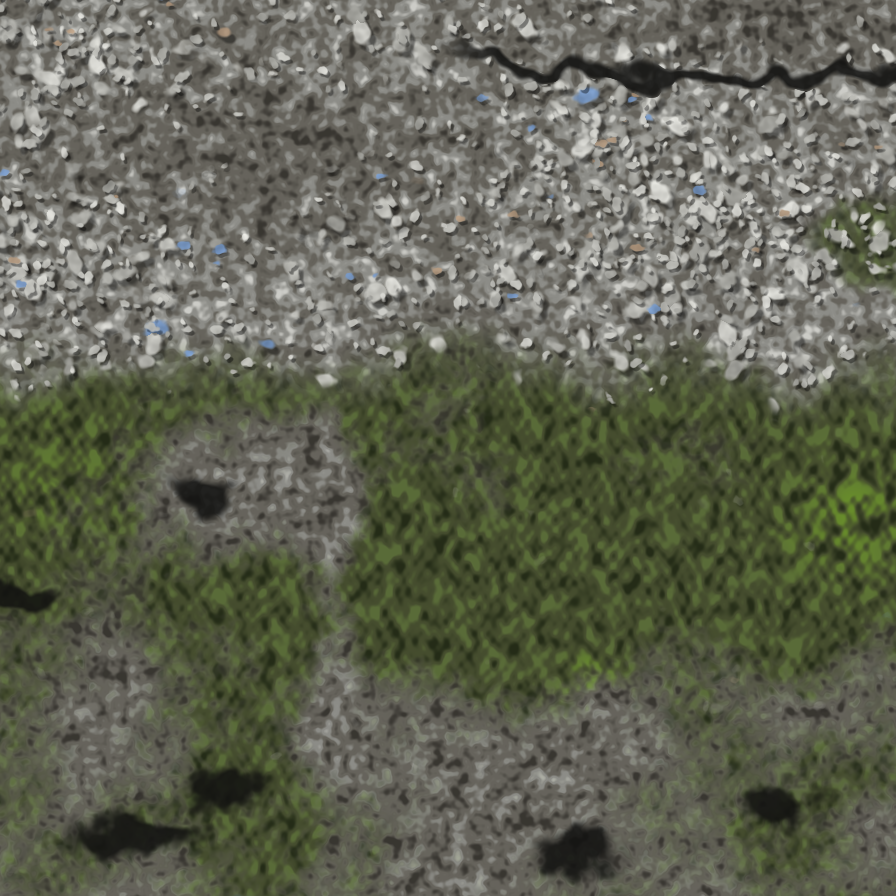
Give the GLSL for this texture, as a Shadertoy shader.

```glsl
// Aerial view of littered grey ground meeting a ragged strip of grass
const vec3 SHADOW = vec3(0.07, 0.07, 0.065);
const vec3 PEAT   = vec3(0.22, 0.21, 0.19);
const vec3 SOIL   = vec3(0.40, 0.39, 0.36);
const vec3 ASH    = vec3(0.55, 0.55, 0.53);
const vec3 LITTER = vec3(0.80, 0.80, 0.78);
const vec3 THATCH = vec3(0.14, 0.17, 0.09);
const vec3 MOSS   = vec3(0.27, 0.30, 0.18);
const vec3 GRASS  = vec3(0.35, 0.42, 0.22);
const vec3 SPROUT = vec3(0.43, 0.60, 0.15);
const vec3 PLASTIC = vec3(0.45, 0.58, 0.76);
const vec3 CARD   = vec3(0.68, 0.58, 0.48);
const float GRAIN_SCALE = 42.0;
const float FINE_SCALE = 105.0;
const vec2 BLADE_SCALE = vec2(105.0, 42.0);
const float LITTER_EDGE = 0.585;
const float LAWN_BOTTOM = 0.27;

// Hollows: centre xy, radius zw
const vec4 HOLLOWS[6] = vec4[6](
    vec4(0.25, 0.12, 0.055, 0.030), vec4(0.15, 0.065, 0.080, 0.020),
    vec4(0.87, 0.11, 0.050, 0.025), vec4(0.65, 0.05, 0.045, 0.030),
    vec4(0.02, 0.34, 0.050, 0.016), vec4(0.23, 0.45, 0.035, 0.025));

vec2 hash2(vec2 cell) {
    uvec2 v = uvec2(ivec2(cell) + 4096);
    v = v * 1664525u + 1013904223u;
    for (int i = 0; i < 2; i++) {
        v.x += v.y * 1664525u;
        v.y += v.x * 1664525u;
        v ^= v >> 16u;
    }
    return vec2(v) / float(0xffffffffu);
}

float cornerSlope(vec2 cell, vec2 offset) {
    float angle = 6.2832 * hash2(cell).x;
    return dot(vec2(cos(angle), sin(angle)), offset);
}

float noise(vec2 p) {
    vec2 i = floor(p), f = p - i, e = vec2(1.0, 0.0);
    vec2 u = f * f * f * (f * (f * 6.0 - 15.0) + 10.0);
    return 1.4 * mix(
        mix(cornerSlope(i, f), cornerSlope(i + e, f - e), u.x),
        mix(cornerSlope(i + e.yx, f - e.yx), cornerSlope(i + 1.0, f - 1.0), u.x), u.y);
}

float fbm(vec2 p) {
    float sum = 0.0, amp = 1.0;
    for (int i = 0; i < 3; i++) {
        sum += amp * noise(p);
        p = mat2(1.6, 1.2, -1.2, 1.6) * p + 17.3;
        amp *= 0.5;
    }
    return sum;
}

vec2 turn(vec2 p, float a) {
    return mat2(cos(a), sin(a), -sin(a), cos(a)) * p;
}

float patchAt(vec2 p, vec2 centre, vec2 radius) {
    vec2 d = (p - centre) / radius;
    return exp(-dot(d, d));
}

// Scattered ragged scraps: x = coverage, y = random id of the top scrap
vec2 scraps(vec2 p, float density) {
    vec2 cell = floor(p), top = vec2(0.0);
    float ragged = 0.22 * noise(p * 2.3);
    for (int k = 0; k < 9; k++) {
        vec2 c = cell + vec2(k % 3, k / 3) - 1.0;
        vec2 place = hash2(c), kind = hash2(c + 311.0);
        vec2 d = turn(p - c - place, 6.2832 * kind.y);
        float size = mix(0.22, 0.58, kind.x * kind.x);
        float dist = length(d * vec2(1.0, 1.6)) + ragged - size;
        float present = smoothstep(0.0, 0.08, density - hash2(c + 737.0).x);
        float cover = present * smoothstep(0.14, -0.14, dist);
        if (cover > top.x) top = vec2(cover, kind.y);
    }
    return top;
}

vec3 scrapColour(float id) {
    vec3 c = mix(ASH * 1.12, LITTER * 1.08, fract(id * 7.0));
    c = mix(c, PLASTIC, step(0.965, id));
    return mix(c, CARD, step(id, 0.03));
}

void mainImage(out vec4 fragColor, in vec2 fragCoord) {
    vec2 p = fragCoord / iResolution.xy;
    vec2 q = p + 0.022 * vec2(fbm(p * 14.0), fbm(p * 14.0 + 50.0));
    float broad = fbm(p * 5.0 + 8.0);
    float grain = 0.75 * fbm(p * GRAIN_SCALE) + 0.6 * noise(p * FINE_SCALE);

    // Large zones
    float dump = smoothstep(-0.05, 0.05, q.y - LITTER_EDGE + 0.035 * broad);
    float dirt = patchAt(q, vec2(0.28, 0.81), vec2(0.20, 0.09))
               + patchAt(q, vec2(0.85, 0.97), vec2(0.28, 0.05));
    float bare = patchAt(q, vec2(0.26, 0.46), vec2(0.12, 0.08))
               + 0.8 * patchAt(q, vec2(0.37, 0.36), vec2(0.03, 0.20));
    float heaps = patchAt(q, vec2(0.05, 0.71), vec2(0.11, 0.07))
                + patchAt(q, vec2(0.10, 0.93), vec2(0.10, 0.05))
                + patchAt(q, vec2(0.76, 0.76), vec2(0.22, 0.11));

    // Soil
    float tone = grain + 0.2 * broad + 0.22 * dump - 0.42 * dirt + 0.08;
    vec3 col = mix(PEAT, SOIL, smoothstep(-0.75, -0.05, tone));
    col = mix(col, ASH, smoothstep(0.05, 0.50, tone));
    col = mix(col, LITTER, smoothstep(0.55, 1.15, tone));

    // Grass, thinning to sparse tufts lower down
    float lawn = smoothstep(-0.10, 0.08, q.y - LAWN_BOTTOM);
    float growth = mix(0.36, 0.92, lawn) + 0.45 * broad - 0.9 * bare + 0.25 * grain;
    float cover = smoothstep(0.2, 0.75, growth) * (1.0 - dump);
    cover = max(cover, 0.8 * smoothstep(0.3, 0.6, patchAt(q, vec2(1.0, 0.73), vec2(0.09, 0.06))));
    float blades = noise(turn(p, 0.6) * BLADE_SCALE) + noise(turn(p, -0.5) * BLADE_SCALE + 30.0);
    blades = 0.65 * blades + 0.4 * fbm(p * 30.0 + 90.0);
    vec3 turf = mix(THATCH, MOSS, smoothstep(-0.75, 0.0, blades));
    turf = mix(turf, GRASS, smoothstep(0.0, 0.55, blades));
    float fresh = patchAt(q, vec2(0.96, 0.42), vec2(0.07, 0.06))
                + patchAt(q, vec2(0.66, 0.23), vec2(0.04, 0.03))
                + 0.5 * patchAt(q, vec2(0.06, 0.46), vec2(0.08, 0.06));
    turf = mix(turf, SPROUT, 0.75 * min(fresh, 1.0) * smoothstep(-0.3, 0.5, blades));
    col = mix(col, turf, cover);

    // Crack and hollows in shadow
    float crackY = 0.912 + 0.28 * (p.x - 0.85) * (p.x - 0.85) + 0.012 * noise(p.xx * 13.0);
    float crack = smoothstep(0.013, 0.004, abs(q.y - crackY)) * smoothstep(0.47, 0.55, q.x);
    for (int i = 0; i < 6; i++) {
        float hollow = patchAt(q, HOLLOWS[i].xy, HOLLOWS[i].zw);
        crack = max(crack, smoothstep(0.25, 0.75, hollow + 0.15 * grain));
    }
    col = mix(col, SHADOW, 0.88 * crack);

    // Litter in two sizes, each with a soft shadow
    float density = dump * (0.25 + 0.5 * heaps - 0.25 * dirt + 0.15 * broad) + 0.025;
    density *= 1.0 - crack;
    for (int i = 0; i < 2; i++) {
        float scale = i == 0 ? 38.0 : 72.0;
        vec2 at = p * scale + 19.0 * float(i);
        float shade = scraps(at + vec2(-0.22, 0.28), density).x;
        vec2 scrap = scraps(at, density);
        col *= 1.0 - 0.4 * shade * (1.0 - scrap.x);
        col = mix(col, scrapColour(scrap.y) * (1.0 + 0.12 * grain), 0.92 * scrap.x);
    }
    fragColor = vec4(clamp(col, 0.0, 1.0), 1.0);
}
```
